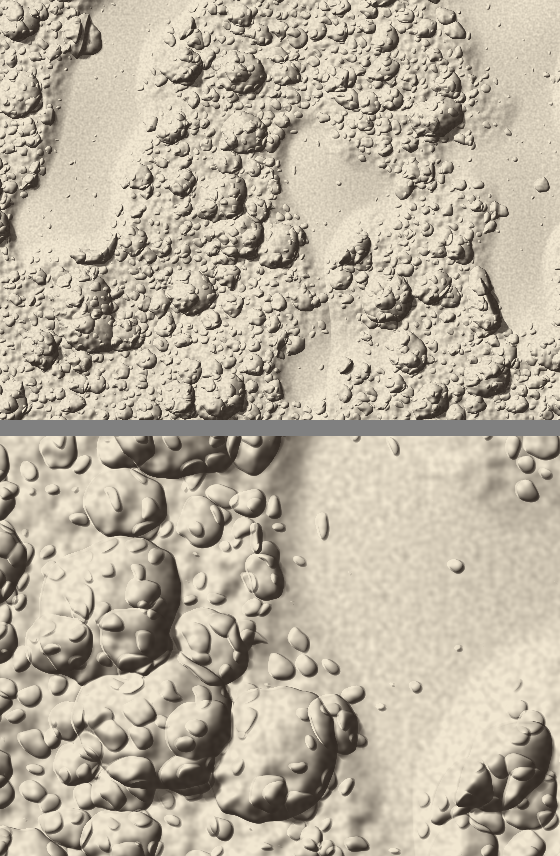
Top, the full canvas; bottom, a detail of the centre.
Give the GLSL for this texture, as a Shadertoy shader.

```glsl
// Sunlit slope of dry sand: smooth lanes between drifts of crumbled lumps.
// A height field of jittered domes and gradient noise is lit from the upper
// left, with cast shadows found by a short march towards the sun.

vec2 hash2(vec2 p) {
    vec3 q = fract(p.xyx * vec3(0.1031, 0.1030, 0.0973));
    q += dot(q, q.yzx + 33.33);
    return fract((q.xx + q.yz) * q.zy);
}

float cornerSlope(vec2 cell, vec2 offset) {
    return dot(hash2(cell + 71.0) * 2.0 - 1.0, offset);
}

float gradientNoise(vec2 p) {
    vec2 i = floor(p), f = fract(p);
    vec2 u = f * f * f * (f * (f * 6.0 - 15.0) + 10.0);
    vec2 x = vec2(1.0, 0.0);
    return mix(mix(cornerSlope(i, f), cornerSlope(i + x, f - x), u.x),
               mix(cornerSlope(i + x.yx, f - x.yx), cornerSlope(i + 1.0, f - 1.0), u.x), u.y);
}

float segmentDistance(vec2 p, vec2 a, vec2 b) {
    vec2 ab = b - a;
    return length(p - a - ab * clamp(dot(p - a, ab) / dot(ab, ab), 0.0, 1.0));
}

// 0 on the smooth lanes, 1 where the sand is broken into lumps
float rubbleMask(vec2 p) {
    p.x += 0.06 * gradientNoise(p * 5.0);
    float lane = segmentDistance(p, vec2(0.36, 1.05), vec2(0.18, 0.50)) - 0.09;
    lane = min(lane, segmentDistance(p, vec2(1.22, 1.05), vec2(1.29, 0.35)) - 0.11);
    lane = min(lane, segmentDistance(p, vec2(0.75, 0.65), vec2(0.80, 0.08)) - 0.05);
    return smoothstep(-0.03, 0.07, lane + 0.2 * gradientNoise(p * vec2(7.0, 4.5) + 3.0));
}

// One layer of rounded lumps, in units of its own cells
float lumps(vec2 p, float rubble, float density) {
    vec2 base = floor(p);
    float top = 0.0;
    for (int j = -1; j <= 1; j++)
    for (int i = -1; i <= 1; i++) {
        vec2 cell = base + vec2(i, j);
        vec2 place = hash2(cell), kind = hash2(cell + 37.0);
        vec2 d = p - cell - 0.2 - 0.6 * place;
        float grown = smoothstep(kind.x - 0.15, kind.x + 0.15, rubble * density + 0.03);
        float radius = mix(0.25, 0.58, kind.y * kind.y) * grown + 0.001;
        d += 0.25 * (place.x - 0.5) * d.yx;
        d.y *= 0.9 + 0.4 * place.y;
        float dome = max(1.0 - dot(d, d) / (radius * radius), 0.0);
        top = max(top, radius * pow(dome, 0.6));
    }
    return top;
}

float sandHeight(vec2 p) {
    float rubble = rubbleMask(p);
    float coarse = gradientNoise(p * 24.0), fine = gradientNoise(p * 62.0 + 5.0);
    vec2 q = p + 0.012 * vec2(coarse, -coarse) + 0.005 * vec2(fine, fine);
    float h = 0.02 * gradientNoise(p * 3.5) + 0.015 * rubble;
    h += lumps(q * 8.0, rubble, 0.65) * 0.55 / 8.0;
    h += lumps(q * 19.0 + 11.0, rubble, 0.75) * 0.5 / 19.0;
    h += lumps(q * 46.0 + 23.0, rubble, 0.7) * 0.45 / 46.0;
    return h + rubble * (0.006 * coarse + 0.004 * fine);
}

// Share of sunlight that reaches the ground
float sunlight(vec2 p, float h, vec3 sun) {
    float slope = sun.z / length(sun.xy);
    vec2 heading = normalize(sun.xy);
    float blocked = 0.0;
    for (int i = 1; i <= 10; i++) {
        float reach = 0.0055 * float(i);
        blocked = max(blocked, sandHeight(p + heading * reach) - h - slope * reach);
    }
    return 1.0 - smoothstep(0.0, 0.006, blocked);
}

void mainImage(out vec4 fragColor, in vec2 fragCoord) {
    vec2 p = fragCoord / iResolution.y;
    vec3 sun = normalize(vec3(-0.55, 0.50, 0.64));

    // Relief
    float h = sandHeight(p), e = 0.002;
    vec2 rise = vec2(sandHeight(p + vec2(e, 0.0)), sandHeight(p + vec2(0.0, e))) - h;
    vec3 normal = normalize(vec3(-rise / e, 1.0));

    // Sun, shade and a little light from the sky
    float lit = smoothstep(-0.06, 0.85, dot(normal, sun));
    lit *= mix(0.2, 1.0, sunlight(p, h, sun));
    lit += 0.06 * normal.z;

    // Single grains and faint damp patches
    float grain = 0.17 * gradientNoise(p * 190.0) + 0.11 * gradientNoise(p * 105.0 + 7.0);
    lit += grain * (0.35 + 0.65 * lit) + 0.04 * gradientNoise(p * 6.0 + 2.0);

    vec3 shade = vec3(0.20, 0.17, 0.145), sand = vec3(0.89, 0.85, 0.77);
    fragColor = vec4(mix(shade, sand, clamp(lit, 0.0, 1.08)), 1.0);
}
```
